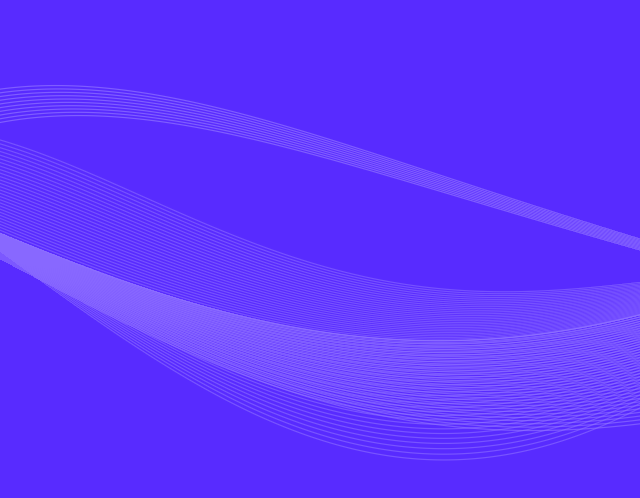
Write a WebGL 2 fragment shader that draws this background.

```glsl
#version 300 es
precision highp float;

uniform vec2 u_resolution;
out vec4 outColor;

const vec3 BACKGROUND = vec3(0.345, 0.168, 1.0);
const vec3 LINE_COLOR = vec3(0.57, 0.455, 1.0);
const float LINE_WIDTH = 0.0024; // fraction of canvas height

// Line count, bunching toward the upper edge, opacity
const vec3 CREST_STYLE = vec3(10.0, 0.0, 0.68);
const vec3 VEIL_STYLE = vec3(29.0, -0.15, 0.52);
const vec3 CORE_STYLE = vec3(40.0, 0.3, 0.62);
const vec3 KEEL_STYLE = vec3(32.0, 0.35, 0.56);

// Edge heights at four even steps across, then at the right side
const vec4 CREST_TOP = vec4(0.821, 0.808, 0.726, 0.622);
const float CREST_TOP_END = 0.520;
const vec4 CREST_LOW = vec4(0.754, 0.756, 0.686, 0.592);
const float CREST_LOW_END = 0.498;
const vec4 VEIL_TOP = vec4(0.719, 0.590, 0.467, 0.415);
const float VEIL_TOP_END = 0.433;
const vec4 FOLD = vec4(0.532, 0.411, 0.334, 0.318);
const float FOLD_END = 0.368;
const vec4 CORE_LOW = vec4(0.480, 0.318, 0.196, 0.139);
const float CORE_LOW_END = 0.149;
const vec4 KEEL_LOW = vec4(0.495, 0.273, 0.117, 0.080);
const float KEEL_LOW_END = 0.181;

// Quartic through five evenly spaced heights
float curve(float x, vec4 heights, float endHeight) {
    float a = 4.0 * x;
    float b = a - 1.0, c = a - 2.0, d = a - 3.0, e = a - 4.0;
    vec4 weights = vec4(b * c * d * e / 24.0, -a * c * d * e / 6.0,
                        a * b * d * e / 4.0, -a * b * c * e / 6.0);
    return dot(weights, heights) + endHeight * a * b * c * d / 24.0;
}

// Opacity of a family of lines blended from the upper to the lower edge
float ribbon(float y, float top, float low, vec3 style) {
    float gaps = style.x - 1.0;
    float s = (top - y) / (top - low);
    float phase = gaps * (s + style.y * s * (1.0 - s));
    float density = max(length(vec2(dFdx(phase), dFdy(phase))), 1e-5);

    // Pixel distance to the nearest line, with box-filtered coverage
    float nearest = clamp(floor(phase + 0.5), 0.0, gaps);
    float dist = abs(phase - nearest) / density;
    float width = LINE_WIDTH * u_resolution.y;
    float line = clamp(0.5 * width + 0.5 - dist, 0.0, min(width, 1.0));

    // Lines closer than a pixel fade to their mean tone
    float mean = min(width * density, 1.0);
    float tone = mix(line, mean, smoothstep(0.6, 1.2, density));
    float inside = step(abs(s - 0.5), 0.5 + 0.7 / gaps);
    return tone * inside * style.z;
}

void main() {
    vec2 uv = gl_FragCoord.xy / u_resolution;
    float fold = curve(uv.x, FOLD, FOLD_END);

    float crest = ribbon(uv.y, curve(uv.x, CREST_TOP, CREST_TOP_END),
                         curve(uv.x, CREST_LOW, CREST_LOW_END), CREST_STYLE);
    float veil = ribbon(uv.y, curve(uv.x, VEIL_TOP, VEIL_TOP_END), fold, VEIL_STYLE);
    float core = ribbon(uv.y, fold, curve(uv.x, CORE_LOW, CORE_LOW_END), CORE_STYLE);
    float keel = ribbon(uv.y, fold, curve(uv.x, KEEL_LOW, KEEL_LOW_END), KEEL_STYLE);

    // Layer the translucent ribbons
    float clear = (1.0 - crest) * (1.0 - veil) * (1.0 - core) * (1.0 - keel);
    outColor = vec4(mix(LINE_COLOR, BACKGROUND, clear), 1.0);
}
```
